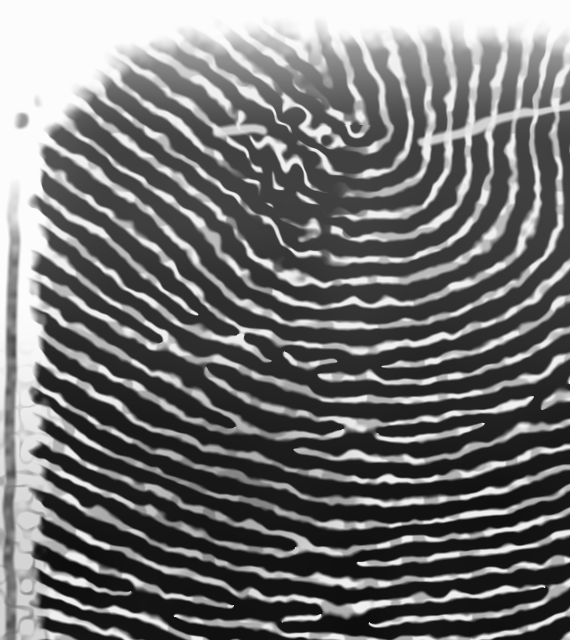
Reproduce this pattern procedurally as a WebGL 1 fragment shader.

```glsl
precision highp float;
// Inked skin ridges: a bent loop-shaped phase field is cut into bright furrows,
// with paired dislocations, a broken patch, creases and a ragged pale margin.
// Coordinates are in canvas heights, origin at the lower left.
uniform vec2 u_resolution;

float hash(vec2 p) {
  vec3 h = fract(vec3(p.xyx) * 0.1031);
  h += dot(h, h.yzx + 33.33);
  return fract((h.x + h.y) * h.z);
}

float noise(vec2 p) {
  vec2 cell = floor(p), f = fract(p);
  f = f * f * (3.0 - 2.0 * f);
  return mix(mix(hash(cell), hash(cell + vec2(1.0, 0.0)), f.x),
             mix(hash(cell + vec2(0.0, 1.0)), hash(cell + 1.0), f.x), f.y);
}

float segmentDistance(vec2 p, vec2 a, vec2 b) {
  vec2 ab = b - a;
  return length(p - a - ab * clamp(dot(p - a, ab) / dot(ab, ab), 0.0, 1.0));
}

// Distance-like field around the loop core, open towards the upper left
float loopField(vec2 p) {
  vec2 q = p - vec2(0.56, 0.805);
  if (q.x < 0.0) q.x += 0.25 * q.x * q.x;
  float leftLeg = dot(q, vec2(-0.66, -0.75));
  if (q.y > 0.0) {
    float rightLeg = q.x + q.y * (0.35 - 2.0 * max(q.x, 0.0));
    float gap = leftLeg - rightLeg;
    return 0.5 * (leftLeg + rightLeg + sqrt(gap * gap + 0.0002));
  }
  if (dot(q, vec2(-0.75, 0.66)) > 0.0) return leftLeg;
  float squash = q.x > 0.0 ? mix(1.0, 0.75, smoothstep(0.0, 0.25, -q.y)) : 1.0;
  return length(q * vec2(squash, 1.0));
}

// Short extra ridges, each made from two opposite dislocations
float islands(vec2 p) {
  float turn = 0.0;
  for (int i = 0; i < 14; i++) {
    float k = float(i);
    vec2 a = vec2(0.2 + 0.68 * hash(vec2(k, 3.7)), 0.04 + 0.52 * hash(vec2(k, 9.2)));
    float slope = clamp((a.x - 0.61) * 1.5, -0.8, 0.5);
    vec2 b = a + (0.05 + 0.06 * hash(vec2(k, 5.1))) * normalize(vec2(1.0, slope));
    turn += atan(p.y - a.y, p.x - a.x) - atan(p.y - b.y, p.x - b.x);
  }
  return turn / 6.2831853;
}

void main() {
  vec2 p = gl_FragCoord.xy / u_resolution.y;
  float coarse = noise(p * 9.0), medium = noise(p * 38.0 + 7.0);
  float fine = noise(p * 85.0 + 19.0);

  // Broken patch left of the core
  float patchDist = length((p - vec2(0.46, 0.73)) * vec2(1.25, 0.75));
  float broken = 1.0 - smoothstep(0.07, 0.18, patchDist);

  // Furrows between the ridges
  float phase = loopField(p) * 30.7 - 0.12 + islands(p);
  phase += 0.5 * (coarse - 0.5) + 0.28 * (medium - 0.5) + 0.12 * (fine - 0.5);
  phase += broken * 0.9 * (noise(p * 45.0 + 31.0) - 0.5);
  float offset = abs(fract(phase + 0.5) - 0.5);
  float leftGlow = 1.0 - smoothstep(0.05, 0.18, p.x);
  float halfWidth = 0.12 + 0.1 * (medium - 0.5) + 0.05 * leftGlow
                  + 0.03 * smoothstep(0.75, 0.95, p.y);
  float furrow = 1.0 - smoothstep(halfWidth - 0.07, halfWidth + 0.12, offset);
  float gaps = smoothstep(0.32, 0.6, noise(p * 55.0 + 3.0));
  furrow *= mix(mix(0.72, 1.0, gaps), gaps, broken);
  float dimArea = 1.0 - smoothstep(0.06, 0.25, length(p - vec2(0.36, 0.25)));
  furrow *= 1.0 - 0.3 * dimArea;

  // Ridge ink pales towards the top
  float ink = mix(0.065, 0.25, smoothstep(0.12, 0.76, p.y));
  ink += 0.42 * pow(smoothstep(0.75, 0.98, p.y), 1.3);
  ink += 0.04 * (coarse - 0.5) + 0.08 * leftGlow * smoothstep(0.4, 0.8, p.y);
  float shade = mix(ink, 0.94, furrow);

  // Two pale creases
  float wobble = 0.012 * (medium - 0.5);
  float crease = min(segmentDistance(p + vec2(0.0, wobble), vec2(0.66, 0.782), vec2(0.9, 0.838)),
                     segmentDistance(p + vec2(0.0, wobble), vec2(0.34, 0.792), vec2(0.41, 0.795)));
  shade = mix(shade, 0.92, 0.85 * (1.0 - smoothstep(0.003, 0.011, crease)));

  // Rounded outline, ragged where furrows run out
  vec2 corner = vec2(0.33, 0.69) - vec2(p.x, 2.0 * 0.69 - p.y);
  corner = max(corner, 0.0);
  float edge = length(corner) - 0.272;
  edge += 0.022 * (medium - 0.5) + 0.012 * furrow + 0.012 * (fine - 0.5);
  float topFade = smoothstep(0.72, 0.95, p.y);
  float outside = smoothstep(mix(-0.012, -0.055, topFade), 0.008, edge);

  // Margin texture: netted grey below, loose specks above
  float net = 1.0 - smoothstep(0.03, 0.16, abs(noise(p * 48.0 + 50.0) - 0.5));
  float low = 1.0 - smoothstep(0.12, 0.55, p.y);
  float margin = 0.99 - low * (0.16 + 0.3 * net * fine);
  float specks = smoothstep(0.55, 0.8, noise(p * 32.0 + 71.0));
  vec2 speckArea = (p - vec2(0.047, 0.78)) / vec2(0.03, 0.09);
  margin -= 0.4 * specks * (1.0 - smoothstep(0.5, 1.0, length(speckArea)));

  // Dark strip along the left border
  float stripX = 0.015 + 0.005 * smoothstep(0.3, 0.65, p.y) + 0.007 * (noise(vec2(2.0, p.y * 24.0)) - 0.5);
  float strip = 1.0 - smoothstep(0.004, 0.012, abs(p.x - stripX));
  strip *= 1.0 - smoothstep(0.56, 0.73, p.y + 0.06 * (medium - 0.5));
  margin = mix(margin, 0.2 + 0.3 * fine, strip * (0.65 + 0.35 * medium));

  shade = mix(shade, margin, outside);
  gl_FragColor = vec4(vec3(clamp(shade, 0.0, 1.0)), 1.0);
}
```
